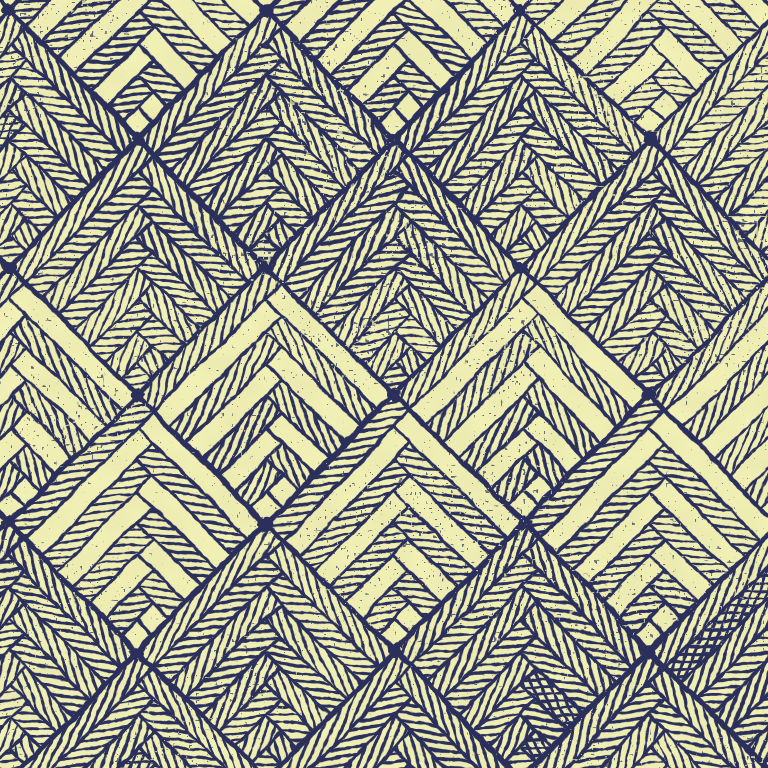
This pattern is drawn by a WebGL 2 fragment shader. Its source:

```glsl
#version 300 es
precision highp float;

uniform vec2 u_resolution;
out vec4 outColor;

#define REPEATS 3.0
#define BANDS 8.0
#define ORIGIN vec2(0.346, 0.985)
#define PAPER vec3(0.935, 0.93, 0.70)
#define INK vec3(0.165, 0.185, 0.36)
#define HATCH_STEP 0.0102
#define HATCH_WIDTH 0.0034
#define BAR_LINE 0.0021
#define DIAMOND_LINE 0.0033
#define WOBBLE 0.0036
#define ROUGHNESS 0.0022
#define CROSS_HATCH_CHANCE 0.035

float hash(vec2 p) {
    vec3 q = fract(vec3(p.xyx) * 0.1031);
    q += dot(q, q.yzx + 33.33);
    return fract((q.x + q.y) * q.z);
}

float noise(vec2 p) {
    vec2 i = floor(p), f = fract(p);
    f = f * f * (3.0 - 2.0 * f);
    return mix(mix(hash(i), hash(i + vec2(1, 0)), f.x),
               mix(hash(i + vec2(0, 1)), hash(i + vec2(1, 1)), f.x), f.y);
}

// Coverage of a line from the signed distance to its edge
float cover(float d, float aa) {
    return 1.0 - smoothstep(-aa, aa, d);
}

// Signed distance to parallel strokes at a given angle
float strokes(vec2 p, float angle, float phase, float width) {
    float t = dot(p, vec2(-sin(angle), cos(angle))) / HATCH_STEP + phase;
    return abs(fract(t) - 0.5) * HATCH_STEP - 0.5 * width;
}

void main() {
    vec2 uv = gl_FragCoord.xy / u_resolution.y;
    float aa = 0.75 / u_resolution.y;

    // Unsteady hand: slow bends plus a finer tremor
    vec2 bend = vec2(noise(uv * 13.0 + 20.0), noise(uv * 13.0 + 70.0)) - 0.5;
    vec2 tremor = vec2(noise(uv * 65.0 + 110.0), noise(uv * 65.0 + 160.0)) - 0.5;
    vec2 p = uv + WOBBLE * (1.8 * bend + 0.7 * tremor);

    // Diamond lattice: x runs down-right, y runs down-left
    vec2 s = vec2(p.x - ORIGIN.x, ORIGIN.y - p.y) * REPEATS;
    vec2 lattice = vec2(s.y + s.x, s.y - s.x);
    vec2 cell = floor(lattice), f = lattice - cell;
    float row = mod(cell.x + cell.y, 4.0);

    // Nested chevrons: left and right bars overlap in turn
    vec2 g = f * BANDS, slot = floor(g);
    bool isLeft = slot.x <= slot.y;
    float k = min(slot.x, slot.y);
    vec2 lo = isLeft ? vec2(k) : vec2(k + 1.0, k);
    vec2 hi = isLeft ? vec2(k + 1.0, BANDS) : vec2(BANDS, k + 1.0);
    vec2 toEdge = min(g - lo, hi - g);
    float toCanvas = 0.7071 / REPEATS;
    float barDist = min(toEdge.x, toEdge.y) * toCanvas / BANDS;
    vec2 toRim = min(f, 1.0 - f);
    float rimDist = min(toRim.x, toRim.y) * toCanvas;
    float knotDist = length(toRim) * toCanvas;

    // Every second pair of rows leaves alternate bars plain
    bool even = mod(k, 2.0) < 0.5;
    bool plain = row > 1.5 && even != isLeft;
    bool steep = row < 1.5 ? even : row < 2.5;
    vec2 barId = cell * 17.0 + vec2(k, isLeft ? 9.0 : 4.0) + 200.0;
    float chance = hash(barId);

    // Uneven inking and ragged edges
    float load = noise(uv * 7.0 + 31.0) - 0.5;
    float ragged = ROUGHNESS * (0.6 * noise(uv * 150.0) + 0.4 * noise(uv * 310.0) - 0.5);

    // Hatching, mirrored between left and right bars
    float angle = (steep ? 1.22 : 0.10) + 0.16 * (chance - 0.5);
    angle = isLeft ? angle : -angle;
    float width = HATCH_WIDTH * (1.0 + 0.45 * load + 0.3 * (hash(barId + 5.0) - 0.5));
    float hatch = strokes(p, angle, chance, width);
    if (chance < CROSS_HATCH_CHANCE)
        hatch = min(hatch, strokes(p, angle + 1.2, chance, width));
    float ink = plain ? 0.0 : cover(hatch + ragged, aa);

    // Bar outlines, heavier diamond rims, blots at the corners
    ink = max(ink, cover(barDist - BAR_LINE * (1.0 + 0.4 * load) + ragged, aa));
    ink = max(ink, cover(rimDist - DIAMOND_LINE * (1.0 + 0.5 * load) + ragged, aa));
    ink = max(ink, cover(knotDist - 0.0085 + 3.0 * ragged, aa));

    // Wear: stray ink specks and small gaps, gathered in patches
    float patchiness = noise(uv * 9.0 + 60.0);
    float grain = noise(uv * 340.0 + 90.0);
    ink = max(ink, 0.7 * smoothstep(0.86, 0.96, grain + 0.16 * (patchiness - 0.55)));
    ink *= 1.0 - 0.75 * smoothstep(0.88, 0.98, noise(uv * 280.0 + 400.0) + 0.2 * (patchiness - 0.6));

    vec3 paper = PAPER + 0.025 * (noise(uv * 40.0) - 0.5);
    outColor = vec4(mix(paper, INK, ink), 1.0);
}
```
